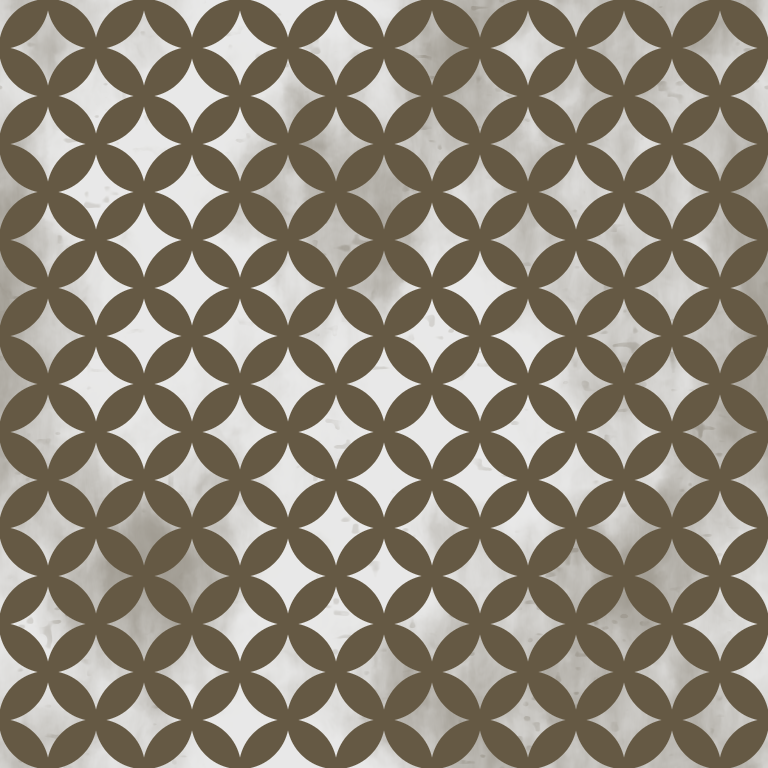
Reproduce this pattern procedurally as a WebGL 1 fragment shader.

```glsl
precision highp float;
// Overlapping-circle lattice: flat brown petals leave concave four-pointed stars.
// A star shows where a point lies inside no more than one circle; the stars are
// windows onto one pale, stained plaster layer made of wrapping value noise.

uniform vec2 u_resolution;

const float REPEATS       = 8.0;     // lattice cells across and down
const float CIRCLE_RADIUS = 0.5115;  // in cells; above 0.5 blunts the star tips
const vec3  PETAL_COLOR   = vec3(0.398, 0.350, 0.265);
const vec3  PLASTER_LIGHT = vec3(0.910, 0.910, 0.908);
const vec3  PLASTER_DIRT  = vec3(0.630, 0.612, 0.575);
const vec2  CLOUD_PERIOD  = vec2(5.0, 4.0);
const vec2  STREAK_PERIOD = vec2(44.0, 9.0);
const vec2  SPECK_PERIOD  = vec2(80.0, 120.0);
const float WARP_AMOUNT   = 0.035;
const float STREAK_AMOUNT = 0.12;
const float SPECK_AMOUNT  = 0.30;

float hash(vec2 p) {
  vec3 q = fract(vec3(p.xyx) * 0.1031);
  q += dot(q, q.yzx + 33.33);
  return fract((q.x + q.y) * q.z);
}

// Value noise on the unit square, wrapping after "period" lattice steps
float wrapNoise(vec2 uv, vec2 period, float seed) {
  vec2 p = uv * period;
  vec2 i = floor(p);
  vec2 f = p - i;
  f = f * f * (3.0 - 2.0 * f);
  vec2 lo = mod(i, period) + seed;
  vec2 hi = mod(i + 1.0, period) + seed;
  return mix(mix(hash(lo), hash(vec2(hi.x, lo.y)), f.x),
             mix(hash(vec2(lo.x, hi.y)), hash(hi), f.x), f.y);
}

float wrapFbm(vec2 uv, vec2 period, float seed) {
  float sum = 0.0;
  float weight = 0.5;
  float total = 0.0;
  for (int octave = 0; octave < 6; octave++) {
    sum += weight * wrapNoise(uv, period, seed);
    total += weight;
    weight *= 0.55;
    period *= 2.0;
    seed += 17.0;
  }
  return sum / total;
}

// Signed distance to the petals, in cells: negative inside two circles
float petalDistance(vec2 cell) {
  float toCorner = length(fract(cell + 0.5) - 0.5);
  float toMiddle = length(fract(cell) - 0.5);
  return max(toCorner, toMiddle) - CIRCLE_RADIUS;
}

vec3 plaster(vec2 uv) {
  // Warped clouds for the broad stains
  vec2 warp = vec2(wrapFbm(uv, vec2(12.0), 61.0), wrapFbm(uv, vec2(12.0), 137.0)) - 0.5;
  float cloud = wrapFbm(uv + 2.0 * WARP_AMOUNT * warp, CLOUD_PERIOD, 23.0);

  // Vertical runs, stronger where the plaster is already stained
  float streak = wrapFbm(uv + 0.3 * WARP_AMOUNT * warp, STREAK_PERIOD, 211.0) - 0.5;
  float dirt = smoothstep(0.36, 0.84, cloud + STREAK_AMOUNT * streak * 2.0 * cloud);

  // Sparse pits gathered in patches
  float pit = smoothstep(0.76, 0.92, wrapNoise(uv + 0.4 * WARP_AMOUNT * warp, SPECK_PERIOD, 307.0));
  float patchMask = smoothstep(0.48, 0.68, wrapFbm(uv, vec2(14.0), 401.0));
  dirt += SPECK_AMOUNT * pit * patchMask;

  return mix(PLASTER_LIGHT, PLASTER_DIRT, clamp(dirt, 0.0, 1.0));
}

void main() {
  vec2 uv = gl_FragCoord.xy / u_resolution;
  float pixel = REPEATS / min(u_resolution.x, u_resolution.y);
  float star = clamp(petalDistance(uv * REPEATS) / pixel + 0.5, 0.0, 1.0);
  gl_FragColor = vec4(mix(PETAL_COLOR, plaster(uv), star), 1.0);
}
```
